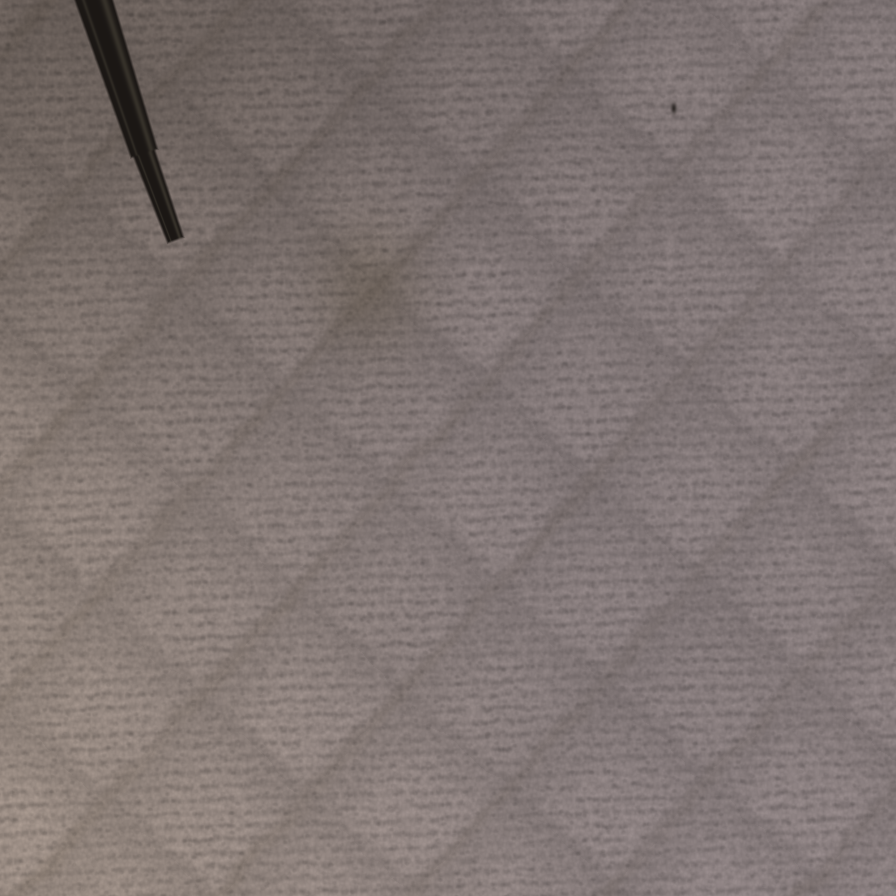
Reproduce this texture procedurally as a WebGL 2 fragment shader.

```glsl
#version 300 es
precision highp float;
// Ribbed grey carpet with a tilted lattice of shaded diamonds and a dark furniture leg.

uniform vec2 u_resolution;
out vec4 outColor;

const vec3 WARM_PILE = vec3(0.548, 0.498, 0.466);
const vec3 COOL_PILE = vec3(0.497, 0.457, 0.459);
const vec3 DIM_PILE  = vec3(0.375, 0.337, 0.315);
const vec3 STAIN     = vec3(0.405, 0.362, 0.315);
const vec3 LEG_DARK  = vec3(0.105, 0.090, 0.080);
const vec3 LEG_SHEEN = vec3(0.265, 0.245, 0.205);

vec2 hash2(vec2 cell) {
  vec2 q = vec2(dot(cell, vec2(127.1, 311.7)), dot(cell, vec2(269.5, 183.3)));
  return fract(sin(q) * 43758.5);
}

// Distance to the nearest jittered point
float cellular(vec2 p) {
  vec2 cell = floor(p);
  float nearest = 2.0;
  for (int y = -1; y <= 1; y++) {
    for (int x = -1; x <= 1; x++) {
      vec2 neighbour = cell + vec2(x, y);
      nearest = min(nearest, distance(p, neighbour + hash2(neighbour)));
    }
  }
  return nearest;
}

// Slow unevenness, roughly -1 to 1
float layeredSines(vec2 p) {
  float sum = 0.0, weight = 0.5;
  for (int i = 0; i < 4; i++) {
    sum += weight * sin(p.x + 1.7 * sin(p.y)) * cos(p.y - 0.8 * p.x);
    p = mat2(1.5, 1.1, -1.1, 1.5) * p + 2.3;
    weight *= 0.6;
  }
  return sum;
}

// Lattice coordinates: x counts repeats across, y counts repeats up
vec2 latticeCoords(vec2 p) {
  vec2 d = p - vec2(0.566, 0.119);
  return vec2(4.455 * d.x + 0.256 * d.y, 4.404 * d.y - 0.153 * d.x);
}

// Shade of one diamond: firm lower edges, soft fade toward the top
float diamondShade(vec2 edge) {
  vec2 rise = smoothstep(vec2(0.0), vec2(0.13, 0.10), edge);
  vec2 fall = 1.0 - smoothstep(vec2(0.55), vec2(0.95), edge);
  return rise.x * rise.y * mix(0.35, 1.0, fall.x) * mix(0.25, 1.0, fall.y);
}

// Dark seam centred on whole numbers
float seam(float coord, float width) {
  float d = abs(fract(coord + 0.5) - 0.5);
  return 1.0 - smoothstep(0.0, width, d);
}

// Short broken dashes between yarn rows
float ribDashes(vec2 lattice, float rowsPerRepeat) {
  float wobble = 0.22 * layeredSines(lattice * vec2(15.0, 7.0));
  float row = lattice.y * rowsPerRepeat + wobble;
  float groove = 0.5 + 0.5 * cos(6.2832 * row);
  float breaks = cellular(vec2(lattice.x * 22.0, floor(row + 0.5) * 3.7));
  return groove * groove * mix(1.0, 0.2, smoothstep(0.2, 0.75, breaks));
}

// Signed distance to a tapered, square-ended bar; y holds its side coordinate
vec2 taperedBar(vec2 p, vec2 a, vec2 b, float ra, float rb) {
  vec2 axis = normalize(b - a);
  float span = distance(a, b), along = dot(p - a, axis);
  float side = dot(p - a, vec2(-axis.y, axis.x));
  float radius = mix(ra, rb, clamp(along / span, 0.0, 1.0));
  return vec2(max(abs(side) - radius, max(-along, along - span)), side / radius);
}

float blob(vec2 p, vec2 center, vec2 size) {
  vec2 q = (p - center) / size;
  return exp(-dot(q, q));
}

vec3 paintBar(vec3 base, vec2 bar, float soft) {
  float sheen = blob(bar.yy, vec2(0.55), vec2(0.28)) + 0.7 * blob(bar.yy, vec2(-0.55), vec2(0.14));
  vec3 tone = mix(LEG_DARK, LEG_SHEEN, 0.65 * sheen);
  return mix(base, tone, 1.0 - smoothstep(-soft, soft, bar.x));
}

void main() {
  vec2 uv = gl_FragCoord.xy / u_resolution;
  float soft = max(1.0 / min(u_resolution.x, u_resolution.y), 0.002);

  // Room light and uneven wear
  float warmth = smoothstep(0.85, 0.0, uv.x + 0.35 * uv.y);
  vec3 color = mix(COOL_PILE, WARM_PILE, warmth) * mix(1.035, 0.985, uv.y);
  color = mix(color, DIM_PILE, 0.8 * blob(uv, vec2(0.08, 1.0), vec2(0.48, 0.40)));
  color = mix(color, STAIN, 0.5 * blob(uv, vec2(0.41, 0.68), vec2(0.06, 0.07)));
  color *= 1.0 + 0.02 * layeredSines(uv * 9.0);

  // Diamonds with ragged edges
  vec2 lattice = latticeCoords(uv);
  vec2 diagonal = vec2(lattice.x + lattice.y, lattice.y - lattice.x);
  diagonal += 0.05 * vec2(layeredSines(uv * 47.0), layeredSines(uv * 41.0 + 5.0));
  float shade = diamondShade(fract(diagonal));
  float variation = 0.8 + 0.4 * hash2(floor(diagonal)).x;
  color *= 0.972 + 0.085 * shade * variation;
  float slant = seam(diagonal.y, 0.09) * (0.7 + 0.5 * layeredSines(uv * 13.0));
  color *= 1.0 - 0.015 * seam(diagonal.x, 0.10) - slant * vec3(0.045, 0.050, 0.065);

  // Yarn rows, fibre grain and sparse dark tufts
  color *= 1.03 - mix(0.07, 0.15, shade) * ribDashes(lattice, 15.0);
  float grain = cellular(uv * vec2(95.0, 150.0)) - 0.5;
  float fibre = cellular(uv * vec2(210.0, 165.0) + 31.0) - 0.5;
  float tuft = 1.0 - smoothstep(0.06, 0.28, cellular(uv * vec2(68.0, 84.0) + 7.0));
  color *= 1.0 + 0.10 * grain - 0.085 * fibre - 0.065 * tuft;

  // Fleck and leg
  color = mix(color, LEG_DARK, 0.8 * blob(uv, vec2(0.752, 0.879), vec2(0.003, 0.006)));
  vec2 foot = taperedBar(uv, vec2(0.155, 0.845), vec2(0.196, 0.732), 0.013, 0.0095);
  vec2 shaft = taperedBar(uv, vec2(0.095, 1.03), vec2(0.161, 0.829), 0.021, 0.0155);
  color = paintBar(color, foot, soft);
  color = paintBar(color, shaft, soft);
  outColor = vec4(color, 1.0);
}
```
